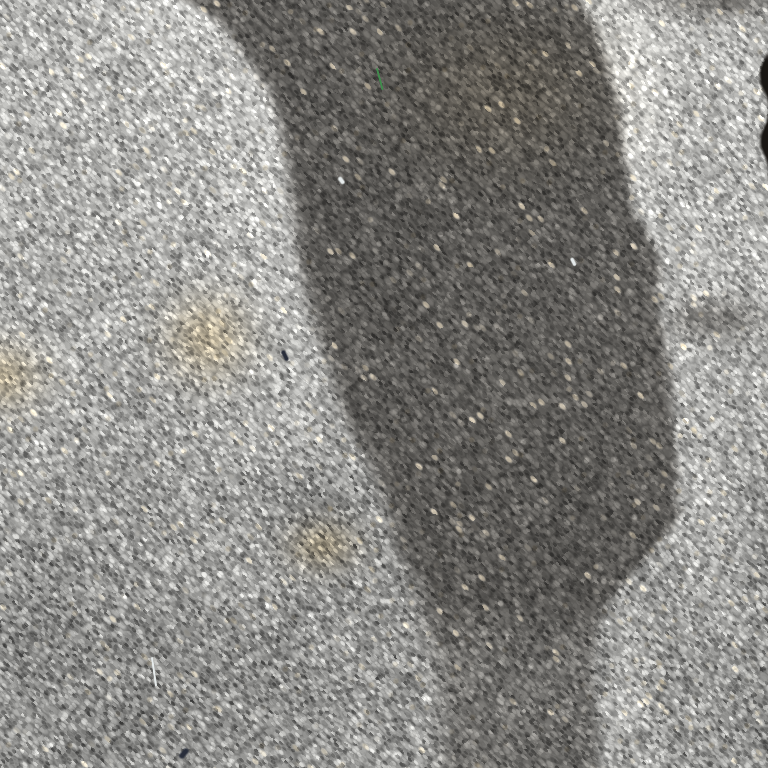
Give the GLSL for this texture, as a three.js fragment shader.

```glsl
varying vec2 vUv;

const vec3 DRY_TINT = vec3(1.0, 1.0, 0.985);
const vec3 WET_TINT = vec3(1.02, 1.0, 0.965);
const vec3 SAND_TINT = vec3(1.06, 1.0, 0.88);
const float DRY_TOP = 0.72;
const float DRY_BOTTOM = 0.585;
const float WET_TONE = 0.365;
const float EDGE_BLUR = 0.017;
const float FINE_CELLS = 185.0;
const float STONE_CELLS = 100.0;
const float PEBBLE_CELLS = 48.0;
const vec2 GRAIN_STRETCH = vec2(0.72, 1.3);

vec3 hash3(vec2 cell) {
  vec3 h = fract(cell.xyx * vec3(0.1031, 0.1030, 0.0973));
  h += dot(h, h.yxz + 33.33);
  return fract((h.xxy + h.yzz) * h.zyx);
}

// Nearest cell: distance, random level, second random level
vec3 cellular(vec2 q) {
  vec2 base = floor(q);
  vec3 nearest = vec3(9.0, 0.0, 0.0);
  for (int j = -1; j <= 1; j++) {
    for (int i = -1; i <= 1; i++) {
      vec2 cell = base + vec2(float(i), float(j));
      vec3 h = hash3(cell + 300.0);
      float dist = length(cell + 0.15 + 0.7 * h.xy - q);
      if (dist < nearest.x) nearest = vec3(dist, h.z, fract(h.x * 7.0 + h.y * 5.0));
    }
  }
  return nearest;
}

// Soft mottling, about -1 to 1
float layeredSines(vec2 q) {
  float sum = 0.0, amp = 0.5;
  for (int i = 0; i < 5; i++) {
    q = mat2(0.8, 0.6, -0.6, 0.8) * q * 1.7 + 1.3;
    q += 0.6 * sin(q.yx * 0.9);
    sum += amp * sin(q.x) * cos(q.y);
    amp *= 0.72;
  }
  return sum;
}

float blob(vec2 p, vec2 center, vec2 size) {
  vec2 q = (p - center) / size;
  return exp(-dot(q, q));
}

float stroke(vec2 p, vec2 a, vec2 b, float width) {
  vec2 ab = b - a;
  float along = clamp(dot(p - a, ab) / dot(ab, ab), 0.0, 1.0);
  return 1.0 - smoothstep(width * 0.4, width * 1.4, length(p - a - ab * along));
}

// Damp band, fading toward its lower tail
float wetBand(vec2 p, float wobble) {
  float d = 1.0 - p.y;
  float left = 0.241 + 0.15 * (1.0 - exp(-d / 0.09)) + 0.185 * smoothstep(0.27, 0.96, d);
  float right = 0.755 + 0.07 * (1.0 - exp(-d / 0.12)) + 0.035 * smoothstep(0.25, 0.34, d)
    + 0.02 * smoothstep(0.34, 0.62, d) - 0.105 * smoothstep(0.66, 0.83, d);
  float blur = EDGE_BLUR * (1.0 + 0.9 * smoothstep(0.6, 0.85, d));
  float inside = smoothstep(-blur, blur, p.x - left + wobble)
    * smoothstep(-EDGE_BLUR * 0.7, EDGE_BLUR * 0.7, right - p.x + wobble);
  return inside * mix(1.0, 0.66, smoothstep(0.76, 0.88, d));
}

void main() {
  vec2 p = vUv;
  float mottle = layeredSines(p * 5.0);
  float fineMottle = layeredSines(p * 17.0 + 4.0);
  float wet = wetBand(p, 0.006 * fineMottle);

  // Broad dry tones, pale margins and dusty streaks
  float dry = mix(DRY_BOTTOM, DRY_TOP, smoothstep(0.05, 0.8, p.y));
  dry += 0.035 * mottle + 0.025 * fineMottle;
  dry += 0.08 * blob(p, vec2(0.23, 0.98), vec2(0.07, 0.05));
  dry += 0.06 * blob(p, vec2(0.35, 0.78), vec2(0.06, 0.16));
  dry += 0.10 * blob(p, vec2(0.83, 0.87), vec2(0.035, 0.12));
  dry += 0.06 * blob(p, vec2(0.91, 0.34), vec2(0.05, 0.25));
  dry += 0.12 * blob(p, vec2(0.815, 0.1), vec2(0.035, 0.1));
  dry += 0.10 * blob(p, vec2(0.56, 0.1), vec2(0.015, 0.06));
  dry += 0.05 * blob(p, vec2(0.45, 0.1), vec2(0.02, 0.09));
  dry -= 0.08 * blob(p, vec2(0.42, 0.33), vec2(0.06, 0.07));

  // Small damp stains
  float stain = blob(p, vec2(0.93, 0.585), vec2(0.055, 0.026));
  stain += blob(p, vec2(0.94, 1.0), vec2(0.08, 0.023));
  wet = max(wet, min(1.0, stain * (0.75 + 0.2 * fineMottle)));
  float tone = mix(dry, WET_TONE + 0.018 * mottle, wet);

  // Aggregate drawn out along the falling diagonal
  vec2 grain = vec2(p.x - p.y, p.x + p.y) * 0.7071 * GRAIN_STRETCH;
  vec3 fine = cellular(grain * FINE_CELLS);
  vec3 stone = cellular(grain * STONE_CELLS + 17.0);
  vec3 pebble = cellular(p * PEBBLE_CELLS + 41.0);
  float fineMask = 1.0 - smoothstep(0.3, 0.75, fine.x);
  float stoneMask = 1.0 - smoothstep(0.22, 0.55, stone.x);
  float pebbleMask = 1.0 - smoothstep(0.1, 0.24, pebble.x);
  tone += (fine.y - 0.5) * fineMask * mix(0.42, 0.22, wet);
  tone += (stone.y - 0.48) * stoneMask * mix(0.26, 0.19, wet);
  tone -= smoothstep(0.4, 0.8, stone.x) * mix(0.13, 0.08, wet);
  tone += pebbleMask * smoothstep(0.72, 1.0, pebble.y) * 0.16;
  float glint = smoothstep(0.94, 0.99, stone.z) * stoneMask;
  tone += glint * mix(0.16, 0.3, wet);

  // Warm dust and tinted stones
  float sand = blob(p, vec2(0.27, 0.56), vec2(0.05, 0.05));
  sand += blob(p, vec2(0.0, 0.51), vec2(0.05, 0.04)) + blob(p, vec2(0.42, 0.29), vec2(0.04, 0.03));
  sand += 0.45 * blob(p, vec2(0.66, 0.88), vec2(0.13, 0.1));
  sand += 0.6 * glint + 0.5 * pebbleMask * smoothstep(0.7, 1.0, pebble.z);
  vec3 color = tone * mix(DRY_TINT, WET_TINT, wet);
  color *= mix(vec3(1.0), SAND_TINT, clamp(sand, 0.0, 1.0));

  // Broken right margin and loose debris
  float crackX = 0.995 + 0.005 * sin(p.y * 75.0) + 0.002 * fineMottle;
  float crack = smoothstep(-0.003, 0.003, p.x - crackX)
    * smoothstep(0.76, 0.78, p.y) * (1.0 - smoothstep(0.92, 0.94, p.y));
  color = mix(color, vec3(0.1, 0.09, 0.08), crack);
  color = mix(color, vec3(0.25, 0.55, 0.3), stroke(p, vec2(0.491, 0.91), vec2(0.498, 0.884), 0.0013));
  float pale = stroke(p, vec2(0.198, 0.143), vec2(0.203, 0.108), 0.0014);
  pale += stroke(p, vec2(0.443, 0.767), vec2(0.446, 0.763), 0.003);
  pale += stroke(p, vec2(0.745, 0.662), vec2(0.748, 0.656), 0.0025);
  color = mix(color, vec3(0.9, 0.92, 0.92), min(pale, 1.0));
  float dark = stroke(p, vec2(0.237, 0.016), vec2(0.242, 0.022), 0.004);
  dark += stroke(p, vec2(0.369, 0.541), vec2(0.373, 0.533), 0.003);
  color = mix(color, vec3(0.16, 0.18, 0.23), min(dark, 1.0));
  gl_FragColor = vec4(clamp(color, 0.0, 1.0), 1.0);
}
```
